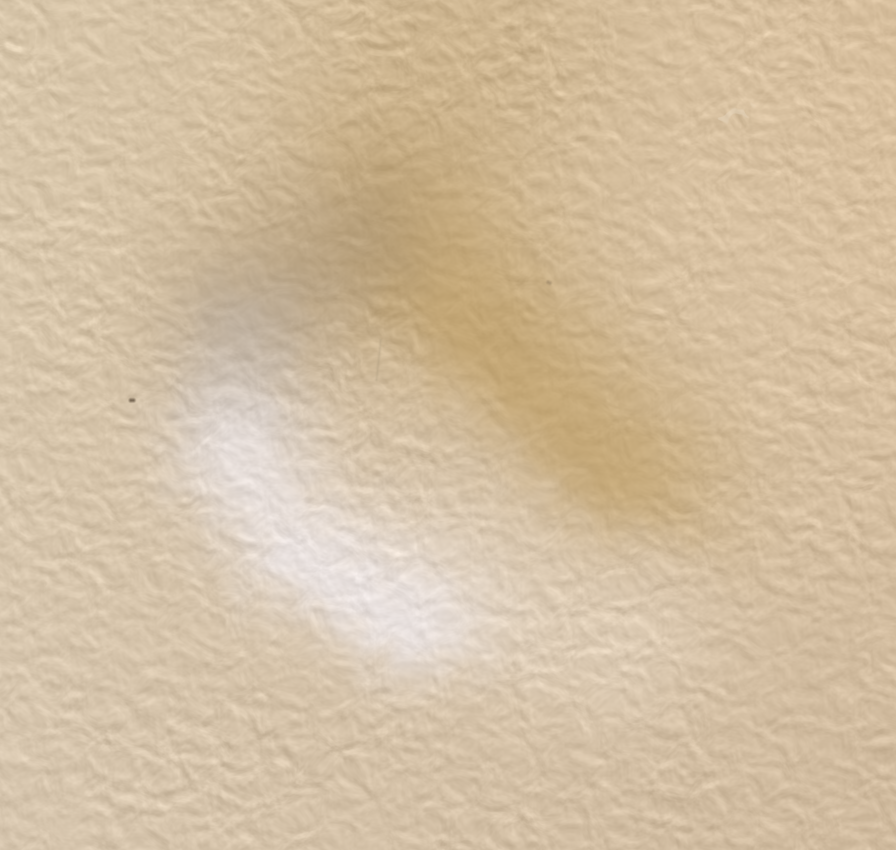
This texture is drawn by a Shadertoy shader. Its source:

```glsl
// A dented, cream plaster wall: soft ochre and grey shading around a hollow,
// with a pale glow on its lower left rim. Shading is built from soft capsules;
// the rough surface is gradient noise lit as a height field.

#define RELIEF_SCALE 44.0
#define RELIEF_GAIN 0.125
#define RELIEF_STEP 0.0036
#define GRAIN_GAIN 0.022
#define WARP 0.022
#define OCHRE vec3(0.755, 0.635, 0.425)
#define UMBER vec3(0.690, 0.605, 0.480)
#define VIOLET_GREY vec3(0.745, 0.700, 0.655)
#define RIM_WHITE vec3(0.920, 0.895, 0.895)
#define CREAM vec3(0.880, 0.815, 0.730)

vec2 hashGradient(vec2 cell) {
    vec3 q = fract(vec3(cell.xyx) * vec3(0.1031, 0.1030, 0.0973));
    q += dot(q, q.yzx + 33.33);
    return fract((q.xx + q.yz) * q.zy) * 2.0 - 1.0;
}

float gradientNoise(vec2 p) {
    vec2 i = floor(p), f = fract(p);
    vec2 u = f * f * f * (f * (f * 6.0 - 15.0) + 10.0);
    vec2 e = vec2(1.0, 0.0);
    float a = dot(hashGradient(i), f);
    float b = dot(hashGradient(i + e.xy), f - e.xy);
    float c = dot(hashGradient(i + e.yx), f - e.yx);
    float d = dot(hashGradient(i + e.xx), f - e.xx);
    return mix(mix(a, b, u.x), mix(c, d, u.x), u.y);
}

// Flaky plaster height: lumps with steep steps, then finer wrinkles
float plasterHeight(vec2 p) {
    vec2 q = mat2(0.97, 0.24, -0.24, 0.97) * p * RELIEF_SCALE * vec2(0.9, 1.2);
    q += 0.7 * vec2(gradientNoise(q * 0.6), gradientNoise(q * 0.6 + 17.0));
    float height = 0.0, amplitude = 0.5;
    for (int octave = 0; octave < 4; octave++) {
        float n = gradientNoise(q);
        height += amplitude * (n + 0.22 * smoothstep(-0.08, 0.12, n));
        q = mat2(1.45, 1.0, -1.0, 1.45) * q + 9.7;
        amplitude *= 0.58;
    }
    return height;
}

float segmentDistance(vec2 p, vec2 a, vec2 b) {
    vec2 ab = b - a;
    return length(p - a - ab * clamp(dot(p - a, ab) / dot(ab, ab), 0.0, 1.0));
}

// Gaussian falloff around a segment, with a width for each of its sides
float softCapsule(vec2 p, vec2 a, vec2 b, float leftWidth, float rightWidth) {
    vec2 ab = normalize(b - a), ap = p - a;
    float side = ab.x * ap.y - ab.y * ap.x;
    float width = mix(rightWidth, leftWidth, smoothstep(-0.04, 0.04, side));
    float d = segmentDistance(p, a, b) / width;
    return exp(-d * d);
}

float mark(vec2 p, vec2 a, vec2 b, float radius) {
    float edge = 0.0022;
    return 1.0 - smoothstep(radius - edge, radius + edge, segmentDistance(p, a, b));
}

void mainImage(out vec4 fragColor, in vec2 fragCoord) {
    vec2 p = fragCoord / iResolution.y;
    vec2 uv = fragCoord / iResolution.xy;

    // Wall tone across the whole canvas
    vec3 lower = mix(vec3(0.842, 0.775, 0.682), vec3(0.815, 0.730, 0.618), uv.x);
    vec3 upper = mix(vec3(0.845, 0.775, 0.665), vec3(0.838, 0.742, 0.610), uv.x);
    vec3 color = mix(lower, upper, smoothstep(0.0, 1.0, uv.y));
    vec2 toRight = uv - vec2(0.92, 0.62);
    color += 0.015 * exp(-8.0 * dot(toRight, toRight));

    // Slightly ragged borders for the shading
    vec2 s = p + WARP * vec2(gradientNoise(p * 34.0), gradientNoise(p * 34.0 + 31.0));

    // Hollow and its shadows
    float haze = softCapsule(s, vec2(0.53, 0.93), vec2(0.47, 0.72), 0.20, 0.20);
    float band = softCapsule(s, vec2(0.46, 0.705), vec2(0.72, 0.435), 0.125, 0.068);
    float umber = softCapsule(s, vec2(0.42, 0.71), vec2(0.31, 0.635), 0.085, 0.105);
    float grey = softCapsule(s, vec2(0.285, 0.60), vec2(0.275, 0.525), 0.075, 0.075);
    float floorGlow = softCapsule(s, vec2(0.46, 0.54), vec2(0.60, 0.38), 0.11, 0.13);
    color = mix(color, vec3(0.840, 0.770, 0.675), 0.5 * floorGlow);
    color = mix(color, vec3(0.775, 0.670, 0.500), 0.55 * haze);
    color = mix(color, OCHRE, 0.80 * band);
    color = mix(color, UMBER, 0.66 * umber);
    color = mix(color, VIOLET_GREY, 0.66 * grey);

    // Bright rim, from cool white to cream
    float creamGlow = softCapsule(s, vec2(0.50, 0.30), vec2(0.72, 0.235), 0.11, 0.095);
    float steepRim = softCapsule(s, vec2(0.275, 0.465), vec2(0.345, 0.35), 0.09, 0.072);
    float flatRim = softCapsule(s, vec2(0.345, 0.35), vec2(0.48, 0.262), 0.09, 0.060);
    float rim = max(0.9 * steepRim, flatRim);
    color = mix(color, CREAM, 0.70 * creamGlow);
    color = mix(color, RIM_WHITE, 0.90 * rim);

    // Relief lit from above, calmer inside the ochre band
    vec2 light = normalize(vec2(0.35, 1.0)) * RELIEF_STEP;
    float slope = plasterHeight(p - light) - plasterHeight(p + light);
    float roughness = 0.85 + 0.5 * gradientNoise(p * 6.0 + 4.0);
    roughness *= 1.0 - 0.5 * max(band, umber);
    float relief = clamp(slope, -0.6, 0.8) * roughness;
    color += RELIEF_GAIN * relief * vec3(1.0, 1.02, 1.05);
    color += GRAIN_GAIN * gradientNoise(p * 150.0) * roughness;
    color += 0.012 * gradientNoise(p * 14.0 + 50.0);

    // Faint scratch, dark specks and a chipped flake
    float scratch = mark(p, vec2(0.448, 0.600), vec2(0.443, 0.553), 0.0010);
    float speck = mark(p, vec2(0.154, 0.529), vec2(0.157, 0.529), 0.0020);
    speck += 0.4 * mark(p, vec2(0.645, 0.668), vec2(0.647, 0.667), 0.0018);
    vec2 chipped = p + 0.02 * vec2(gradientNoise(p * 70.0), gradientNoise(p * 70.0 + 8.0));
    float flake = mark(chipped, vec2(0.855, 0.862), vec2(0.879, 0.868), 0.005);
    color = mix(color, vec3(0.64, 0.58, 0.47), 0.35 * scratch);
    color = mix(color, vec3(0.35, 0.29, 0.22), 0.75 * speck);
    color = mix(color, vec3(0.91, 0.85, 0.76), 0.45 * flake);

    fragColor = vec4(clamp(color, 0.0, 1.0), 1.0);
}
```
